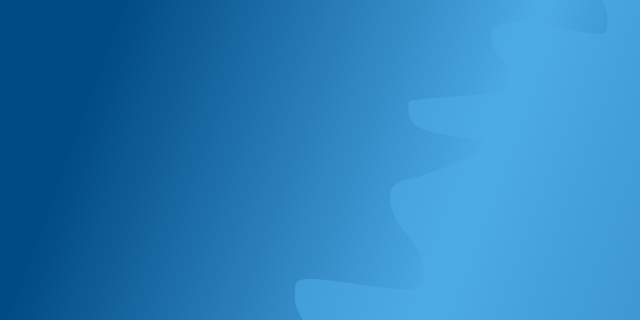
A WebGL 1 fragment shader for this background:

```glsl
precision highp float;

uniform vec2 u_resolution;

#define DEEP_BLUE vec3(0.0, 0.29, 0.52)
#define SKY_BLUE vec3(0.30, 0.67, 0.90)
#define DEEP_AT 0.378
#define CREST_AT 1.706
#define TILT 0.37
#define VEIL 0.6

// S-curve from 0 to 1 between two heights; sharpness steepens it, bias shifts its middle
float ease(float y, float from, float to, float sharpness, float bias) {
  float t = pow(clamp((y - from) / (to - from), 0.0, 1.0), bias);
  float a = pow(t, sharpness);
  return a / (a + pow(1.0 - t, sharpness));
}

// Horizontal offset from the liquid outline, positive inside
float liquid(vec2 p) {
  // Shear both ends so that the drooping lobes become single valued
  float y = p.y + 0.25 * min(p.x - 1.302, 0.0) + 0.3 * max(p.x - 1.641, 0.0);

  // Alternating lobes and bays, from the bottom up
  float x = 0.964;
  x -= 0.042 * ease(y, -0.146, -0.021, 2.0, 1.0);
  x += 0.401 * ease(y, -0.021, 0.154, 4.0, 1.0);
  x -= 0.104 * ease(y, 0.154, 0.367, 2.0, 1.0);
  x += 0.297 * ease(y, 0.367, 0.570, 2.0, 1.0);
  x -= 0.240 * ease(y, 0.562, 0.654, 2.0, 0.4);
  x += 0.315 * ease(y, 0.654, 0.760, 5.0, 0.82);
  x -= 0.055 * ease(y, 0.760, 0.880, 2.0, 1.0);
  x += 0.362 * ease(y, 0.880, 1.021, 4.5, 0.85);
  x -= 0.075 * ease(y, 1.021, 1.156, 2.0, 1.0);
  return p.x - x;
}

// Coverage of the liquid, smoothed over one pixel
float liquidMask(vec2 p, float pixel) {
  vec2 h = vec2(0.5 * pixel, 0.0);
  vec2 slope = vec2(liquid(p + h.xy) - liquid(p - h.xy),
                    liquid(p + h.yx) - liquid(p - h.yx));
  return clamp(0.5 + liquid(p) / max(length(slope), 1e-5), 0.0, 1.0);
}

void main() {
  float pixel = 1.0 / u_resolution.y;
  vec2 p = gl_FragCoord.xy * pixel;

  // Tilted gradient, mirrored at its bright crest
  float along = p.x + TILT * (1.0 - p.y);
  float fall = abs(along - CREST_AT) / (CREST_AT - DEEP_AT);
  vec3 color = mix(SKY_BLUE, DEEP_BLUE, min(fall, 1.0));

  // Translucent light liquid on the right
  color = mix(color, SKY_BLUE, VEIL * liquidMask(p, pixel));
  gl_FragColor = vec4(color, 1.0);
}
```
